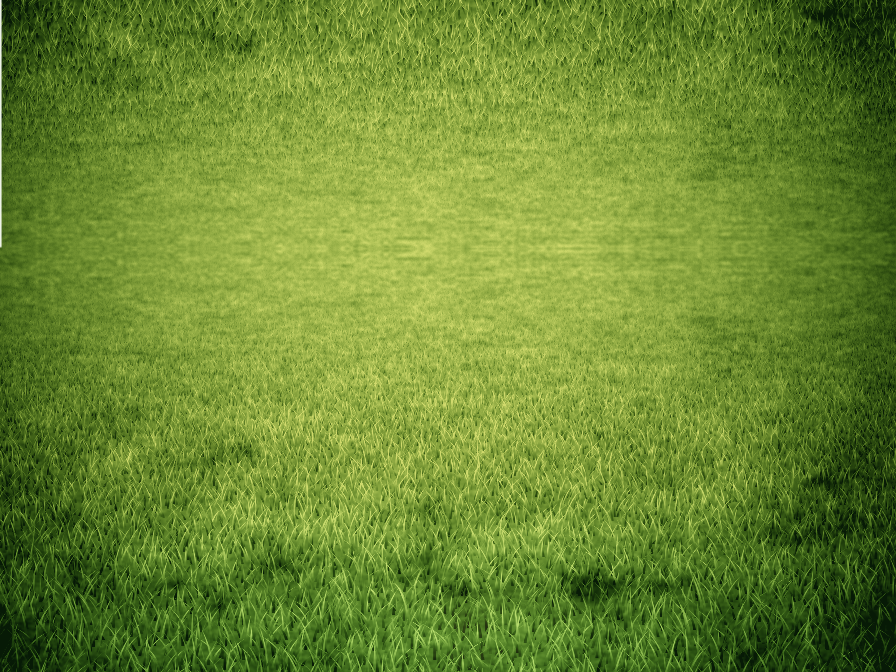
This texture is drawn by a WebGL 1 fragment shader. Its source:

```glsl
precision highp float;
// Grass meadow mirrored about a pale horizon, with wispy perspective blades and a dark vignette.
uniform vec2 u_resolution;

const float HORIZON = 0.63;
const float FAR_SIZE = 0.065;   // perspective scale left at the horizon

vec2 hash2(vec2 p) {
  vec2 q = vec2(dot(p, vec2(127.1, 311.7)), dot(p, vec2(269.5, 183.3)));
  return fract(sin(q) * 43758.545);
}

float gradientNoise(vec2 p) {
  vec2 i = floor(p), f = fract(p);
  vec2 u = f * f * f * (f * (f * 6.0 - 15.0) + 10.0);
  float a = dot(hash2(i) * 2.0 - 1.0, f);
  float b = dot(hash2(i + vec2(1, 0)) * 2.0 - 1.0, f - vec2(1, 0));
  float c = dot(hash2(i + vec2(0, 1)) * 2.0 - 1.0, f - vec2(0, 1));
  float d = dot(hash2(i + vec2(1, 1)) * 2.0 - 1.0, f - vec2(1, 1));
  return mix(mix(a, b, u.x), mix(c, d, u.x), u.y);
}

// Three octaves of level tufts, wider than tall
float tuftNoise(vec2 p) {
  return gradientNoise(p) + 0.65 * gradientNoise(p * 2.1 + 17.0)
       + 0.45 * gradientNoise(p * 4.3 + 41.0);
}

// Tone of overlapping bent blades, composited from far rows to near rows
float bladeTone(float x, float depth, float pixel) {
  float tone = -0.12;
  float firstRow = floor(log(depth + FAR_SIZE) * 70.0);
  for (int i = 0; i < 8; i++) {
    float row = firstRow + float(i);
    float spacing = 0.02 * exp(row / 70.0);
    float firstColumn = floor(x / spacing);
    for (int j = -3; j <= 3; j++) {
      vec2 cell = vec2(firstColumn + float(j), row);
      vec2 r = hash2(cell);
      vec2 shape = hash2(cell + 57.3);
      float size = exp((row + r.y) / 70.0);
      float bladeHeight = size * (0.03 + 0.06 * shape.x);
      float rise = (size - FAR_SIZE - depth) / bladeHeight;
      float lean = (shape.y - 0.5) * 0.115 * size;
      float center = (cell.x + r.x) * spacing + lean * rise * mix(0.5, rise, 0.6);
      float width = size * 0.0034 * (1.0 - 0.85 * rise);
      float edge = max(pixel, width * 0.4);
      float cover = 1.0 - smoothstep(width - edge * 0.5, width + edge * 0.5, abs(x - center));
      cover *= step(0.0, rise) * step(rise, 1.0) * min(1.0, 2.2 * width / pixel);
      float shade = mix(-0.3, 0.17, smoothstep(0.0, 0.75, rise));
      shade += 0.5 * (fract(r.x * 7.0 + shape.y * 3.0) - 0.5);
      tone = mix(tone, shade, cover);
    }
  }
  return tone;
}

// Dark green through yellow green to pale straw
vec3 grassColor(float t) {
  t = clamp(t, 0.0, 1.08);
  return vec3(0.03, 0.1, 0.025) + t * vec3(0.45, 0.7, 0.05) + t * t * vec3(0.26, 0.0, 0.3);
}

void main() {
  vec2 uv = gl_FragCoord.xy / u_resolution;
  float pixel = 1.0 / u_resolution.y;
  float x = (uv.x - 0.5) * u_resolution.x / u_resolution.y;
  float above = uv.y - HORIZON;
  float depth = abs(above);
  float nearness = smoothstep(0.0, 0.3, depth);

  // Vignette around the bright band
  float side = abs(uv.x - 0.48) / 0.5;
  float fall = above > 0.0 ? above / 0.37 : above / 0.63;
  float tone = 0.98 - 0.52 * pow(side, 2.3);
  tone -= (above > 0.0 ? 0.27 : 0.4) * fall * fall;

  // Level tufts and dark hollows, finer and flatter toward the horizon
  float farTufts = tuftNoise(vec2(x * 11.0, depth * 42.0));
  float nearTufts = tuftNoise(vec2(x * 6.0, depth * 11.0) + 7.0);
  float tufts = mix(farTufts, nearTufts, smoothstep(0.08, 0.35, depth));
  tone += mix(0.08, 0.22, nearness) * tufts;
  tone -= 0.24 * nearness * smoothstep(0.25, 0.75, -tufts);

  // Blades up close, fine grain and level streaks far off
  tone += mix(0.4, 1.0, nearness) * bladeTone(x, depth, pixel);
  tone += 0.17 * gradientNoise(vec2(x * 130.0, depth * 170.0));
  tone += 0.13 * gradientNoise(vec2(x * 55.0, depth * 95.0) + 11.0);
  float streak = gradientNoise(vec2(x * 18.0, depth * 150.0 + 3.0));
  tone += 0.13 * streak * (1.0 - smoothstep(0.02, 0.08, depth));

  vec3 color = grassColor(tone);
  color.r *= 1.0 - 0.14 * smoothstep(0.35, 0.0, uv.y);

  // Bare soil showing through at the lower middle
  vec2 soilAt = (uv - vec2(0.54, 0.05)) / vec2(0.09, 0.05);
  float soil = exp(-dot(soilAt, soilAt)) * smoothstep(0.0, 0.4, 0.6 - tufts * 0.3 - tone);
  color = mix(color, vec3(0.2, 0.19, 0.09), 0.55 * soil);

  // Thin pale margin on the upper left edge
  float margin = (1.0 - smoothstep(0.001, 0.0025, uv.x)) * smoothstep(0.0, 0.004, above);
  color = mix(color, vec3(0.93, 0.95, 0.9), margin);

  gl_FragColor = vec4(color, 1.0);
}
```
